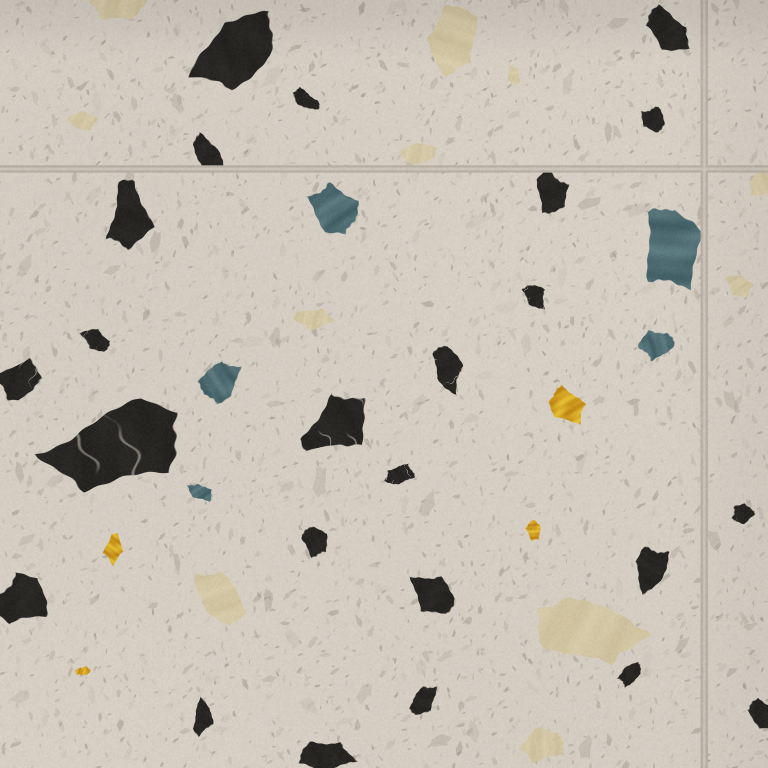
This texture is drawn by a WebGL 1 fragment shader. Its source:

```glsl
precision highp float;
uniform vec2 u_resolution;

const float TAU = 6.2831853;
const vec3 BASE = vec3(0.835, 0.805, 0.763);
const vec3 FLECK = vec3(0.64, 0.61, 0.565);
const vec3 BLACK = vec3(0.155, 0.148, 0.138);
const vec3 VEIN = vec3(0.62, 0.60, 0.56);
const vec3 SAND = vec3(0.825, 0.775, 0.64);
const vec3 TEAL = vec3(0.31, 0.425, 0.45);
const vec3 AMBER = vec3(0.82, 0.63, 0.14);
const vec3 GROUT = vec3(0.72, 0.685, 0.64);
const vec2 JOINT = vec2(0.917, 0.780);      // where the tile joints cross
const float JOINT_HALF = 0.0048;
const int CHIPS = 44;
const float CHIP_SIZE = 0.079;              // radius of the largest chip
const vec2 CHIP_START = vec2(0.17, 0.43);
const vec2 CHIP_STEP = vec2(0.5698403, 0.7548777); // low-discrepancy spacing
const float GRAIN = 0.022;

float hash(vec2 p) {
  vec3 q = fract(p.xyx * vec3(0.1031, 0.1030, 0.0973));
  q += dot(q, q.yzx + 33.33);
  return fract((q.x + q.y) * q.z);
}

vec2 rotate(vec2 p, float a) {
  float c = cos(a), s = sin(a);
  return vec2(c * p.x - s * p.y, s * p.x + c * p.y);
}

// Irregular five-sided shard in units of its radius
float shard(vec2 p, vec2 seed) {
  p *= vec2(0.82, 1.2);
  p += 0.07 * sin(p.yx * 4.0 + seed) + 0.018 * sin(p.yx * 17.0 + seed.yx);
  float d = -10.0;
  for (int k = 0; k < 5; k++) {
    float side = float(k);
    vec2 key = seed + vec2(17.31, 9.17) * (side + 1.0);
    float a = TAU * (side + 0.5 * hash(key)) / 5.0;
    d = max(d, dot(p, vec2(cos(a), sin(a))) - mix(0.55, 1.0, hash(key + 3.7)));
  }
  return d;
}

// Cellular scatter of small pale shards; returns their tint strength
float flecks(vec2 uv, float cells, float size, float share, float soft) {
  vec2 g = uv * cells, cell = floor(g);
  float tint = 0.0;
  for (int y = -1; y <= 1; y++) {
    for (int x = -1; x <= 1; x++) {
      vec2 id = cell + vec2(float(x), float(y));
      vec2 seed = id + cells * 1.37;
      vec2 p = g - id - vec2(hash(seed), hash(seed + 41.3));
      float r = size * mix(0.45, 1.0, hash(seed + 12.9));
      if (hash(seed + 77.7) < share && length(p) < 2.2 * r) {
        p = rotate(p, 0.9 + 2.2 * hash(seed + 5.1)) * vec2(0.85, 1.3);
        float d = shard(p / r, seed) * r / cells;
        float strength = mix(0.2, 1.0, pow(hash(seed + 23.1), 1.6));
        tint = max(tint, strength * (1.0 - smoothstep(-soft, soft, d)));
      }
    }
  }
  return tint;
}

// Mineral colour of a chip at local position q
vec3 mineral(vec2 q, float kind, float s) {
  float streak = sin(q.x * 5.0 + 1.3 * sin(q.y * 2.1 + s) + s)
               + 0.5 * sin(q.x * 13.0 - q.y * 4.0 + s * 3.0);
  if (kind > 0.89) return AMBER + streak * vec3(0.05, 0.075, 0.04);
  if (kind > 0.78) return TEAL + streak * vec3(0.035, 0.038, 0.036);
  if (kind > 0.56) return SAND + streak * vec3(0.012, 0.014, 0.018);
  float line = abs(sin(q.x * 4.5 + 0.8 * sin(q.y * 3.0 + s) + 0.3 * sin(q.y * 11.0)));
  float broken = smoothstep(-0.3, 0.7, sin(q.y * 2.3 + q.x * 3.0 + s));
  float veined = step(0.62, fract(s * 0.731));
  float vein = veined * broken * (1.0 - smoothstep(0.02, 0.2, line));
  return mix(BLACK + 0.008 * streak, VEIN, 0.75 * vein);
}

void main() {
  float scale = min(u_resolution.x, u_resolution.y);
  vec2 uv = gl_FragCoord.xy / scale;
  float soft = max(0.0009, 0.8 / scale);

  // Speckled ground
  vec3 color = BASE;
  color = mix(color, FLECK, 0.42 * flecks(uv, 15.0, 0.21, 0.45, soft));
  color = mix(color, FLECK, 0.60 * flecks(uv, 36.0, 0.24, 0.55, soft));
  color = mix(color, FLECK, 0.75 * flecks(uv, 72.0, 0.25, 0.50, soft));

  // Chips, smallest first, each kept within its own tile
  for (int n = 0; n < CHIPS; n++) {
    float i = float(CHIPS - 1 - n);
    vec2 seed = vec2(i * 3.17, i * 1.73 + 8.0);
    vec2 jitter = vec2(hash(seed), hash(seed + 31.0)) - 0.5;
    vec2 center = fract(CHIP_START + i * CHIP_STEP + 0.03 * jitter);
    float kind = fract(i * 0.618034);
    float r = CHIP_SIZE * pow(i + 1.0, -0.33) - 0.0002 * i;
    r *= kind > 0.89 ? 0.62 : 1.0;
    vec2 tile = abs(step(JOINT, uv) - step(JOINT, center));
    vec2 q = (uv - center) / r;
    if (tile.x + tile.y < 0.5 && length(q) < 2.6) {
      q = rotate(q, TAU * hash(seed + 19.0));
      float cover = 1.0 - smoothstep(-soft, soft, shard(q, seed) * r);
      color = mix(color, mineral(q, kind, i * 2.4 + 1.0), cover);
    }
  }

  // Recessed joints with a lighter core
  vec2 gap = abs(uv - JOINT);
  float across = min(gap.x, gap.y);
  vec3 grout = mix(BASE * 0.96, GROUT, smoothstep(0.0, JOINT_HALF * 0.7, across));
  color = mix(grout, color, smoothstep(JOINT_HALF - soft, JOINT_HALF + soft, across));

  // Soft shade along the top and right, then fine grain
  color *= 1.0 - 0.07 * smoothstep(0.91, 1.0, uv.y) - 0.03 * smoothstep(0.86, 1.0, uv.x);
  color *= 1.0 + 0.008 * sin(uv.x * 5.0 + 1.0) * sin(uv.y * 4.0 + 2.0);
  color += GRAIN * (hash(floor(uv * 420.0)) - 0.5);
  gl_FragColor = vec4(color, 1.0);
}
```
